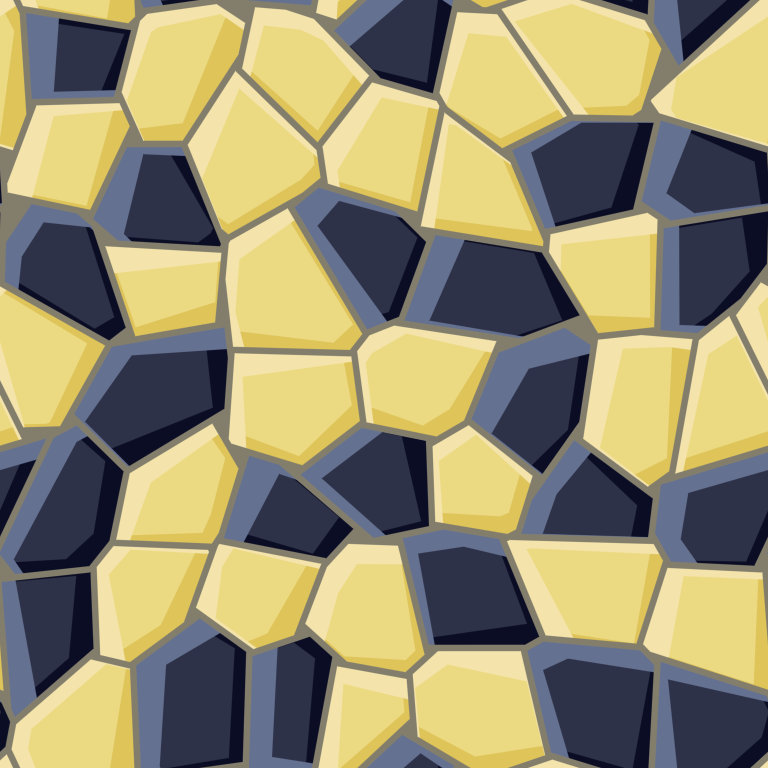
This texture is drawn by a Shadertoy shader. Its source:

```glsl
// Crazy paving of pale yellow and navy stones set in grey-brown mortar.
// Cellular noise with a stretched metric per stone gives angular convex slabs;
// shifted, tilted copies of each outline cut the lit and shaded facets.

const float GRID = 7.0; // stones per canvas side, also the repeat period

vec2 hash(vec2 cell, float salt) {
    vec2 c = mod(cell, GRID) + salt * 7.3;
    return fract(sin(vec2(dot(c, vec2(127.1, 311.7)), dot(c, vec2(269.5, 183.3)))) * 43758.5);
}

vec2 stoneCentre(vec2 cell) {
    return cell + 0.5 + 0.72 * (hash(cell, 1.0) - 0.5);
}

vec2 direction(float angle) {
    return vec2(cos(angle), sin(angle));
}

// Metric that shortens distances along the stone's long axis
mat2 stoneMetric(vec2 cell) {
    vec2 axis = direction(6.2832 * hash(cell, 2.0).x);
    return mat2(1.0) - 0.6 * outerProduct(axis, axis);
}

bool isYellow(vec2 cell) {
    float order = dot(mod(cell, GRID), vec2(2.0, 3.0)) / GRID;
    return fract(order + 0.5 * hash(cell, 3.0).x) < 0.51;
}

// Signed distances to the outline (x), lit facet (y) and shaded facet (z)
vec3 stoneDistances(vec2 p, vec2 cell, vec2 centre, bool yellow, float px) {
    mat2 metric = stoneMetric(cell);
    vec2 vary = hash(cell, 4.0);
    vec2 light = direction((yellow ? 2.35 : 2.85) + 1.5 * (vary.x - 0.5));
    float litWidth = (yellow ? 0.17 : 0.20) * (0.65 + 0.7 * vary.y);
    float shadeWidth = (yellow ? 0.12 : 0.14) * (1.35 - 0.7 * vary.y);
    vec3 dist = vec3(-9.0);

    for (int y = -2; y <= 2; y++)
    for (int x = -2; x <= 2; x++) {
        if (x == 0 && y == 0) continue;
        vec2 step2 = vec2(x, y);
        vec2 other = cell + step2;
        vec2 otherCentre = stoneCentre(other);

        // Straight joint shared by both stones, pulled back for the mortar
        vec2 normal = normalize((metric + stoneMetric(other)) * (otherCentre - centre));
        vec2 fromMid = p - 0.5 * (centre + otherCentre);
        float d = dot(fromMid, normal) + 0.0042 * GRID;

        // Facet edges lean away from the joint by a random slope
        float slope = 0.45 * (hash(cell + 3.0 * step2, 5.0).x - 0.5);
        float tilt = slope * dot(fromMid, vec2(-normal.y, normal.x));
        float facing = dot(normal, light);
        dist = max(dist, vec3(d,
                              d + facing * (litWidth + tilt),
                              d - facing * (shadeWidth - tilt)));
        if (dist.x > px) return dist;
    }
    return dist;
}

void mainImage(out vec4 fragColor, in vec2 fragCoord) {
    vec2 p = fragCoord / iResolution.y * GRID;
    float px = 0.75 * GRID / iResolution.y;
    vec3 color = vec3(0.515, 0.495, 0.425); // mortar

    for (int y = -2; y <= 2; y++)
    for (int x = -2; x <= 2; x++) {
        vec2 cell = floor(p) + vec2(x, y);
        vec2 centre = stoneCentre(cell);
        if (distance(p, centre) > 1.5) continue;

        bool yellow = isYellow(cell);
        vec3 dist = stoneDistances(p, cell, centre, yellow, px);
        if (dist.x > px) continue;

        vec3 face  = yellow ? vec3(0.925, 0.855, 0.515) : vec3(0.180, 0.196, 0.282);
        vec3 lit   = yellow ? vec3(0.957, 0.894, 0.670) : vec3(0.395, 0.443, 0.567);
        vec3 shade = yellow ? vec3(0.871, 0.769, 0.350) : vec3(0.045, 0.052, 0.145);

        vec3 cover = smoothstep(-px, px, dist);
        vec3 stone = mix(face, shade, cover.z);
        stone = mix(stone, lit, cover.y);
        color = mix(color, stone, 1.0 - cover.x);
    }
    fragColor = vec4(color, 1.0);
}
```
